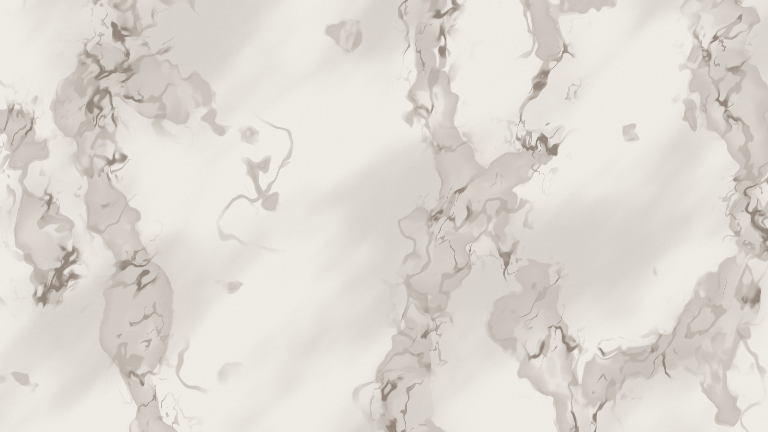
Reproduce this texture procedurally as a Shadertoy shader.

```glsl
// Pale marble slab with smoky grey bands and broken brown veins.
#define PALE   vec3(0.935, 0.923, 0.897)
#define HAZE   vec3(0.845, 0.826, 0.797)
#define GREY   vec3(0.785, 0.754, 0.722)
#define STONE  vec3(0.690, 0.655, 0.615)
#define BROWN  vec3(0.560, 0.505, 0.460)
#define BAND_WIDTH 0.062
#define HALO_WIDTH 0.130
#define WARP       0.055
#define VEIN_SCALE 8.5
#define VEIN_WIDTH 0.070
#define GRAIN      0.008

// Centre lines of the veined bands: start.xy, end.xy in canvas heights.
const int BANDS = 11;
const vec4 bandLines[BANDS] = vec4[BANDS](
    vec4(0.99, 1.02, 1.04, 0.56), vec4(1.04, 0.56, 0.93, -0.02),
    vec4(1.16, 0.54, 1.34, 0.04), vec4(0.98, 0.36, 1.26, 0.67),
    vec4(1.26, 0.67, 1.24, 0.98), vec4(0.27, 1.02, 0.38, 0.74),
    vec4(0.25, 0.88, 0.24, 0.52), vec4(0.24, 0.52, 0.38, 0.02),
    vec4(0.04, 0.72, 0.12, 0.36), vec4(1.38, 0.09, 1.72, 0.32),
    vec4(1.66, 0.98, 1.77, 0.42));

vec2 gradientAt(vec2 cell) {
    float angle = 6.2832 * fract(sin(dot(cell, vec2(127.1, 311.7))) * 43758.5);
    return vec2(cos(angle), sin(angle));
}

float gradientNoise(vec2 p) {
    vec2 i = floor(p), f = p - i;
    vec2 u = f * f * f * (f * (f * 6.0 - 15.0) + 10.0);
    vec2 e = vec2(0.0, 1.0);
    float low  = mix(dot(gradientAt(i), f),
                     dot(gradientAt(i + e.yx), f - e.yx), u.x);
    float high = mix(dot(gradientAt(i + e.xy), f - e.xy),
                     dot(gradientAt(i + e.yy), f - e.yy), u.x);
    return mix(low, high, u.y);
}

float fbm(vec2 p) {
    float sum = 0.0, amplitude = 1.0;
    for (int k = 0; k < 4; k++) {
        sum += amplitude * gradientNoise(p);
        p = mat2(1.6, 1.2, -1.2, 1.6) * p + 7.3;
        amplitude *= 0.5;
    }
    return sum;
}

float segmentDistance(vec2 p, vec2 a, vec2 b) {
    vec2 ab = b - a;
    return length(p - a - ab * clamp(dot(p - a, ab) / dot(ab, ab), 0.0, 1.0));
}

float bandDistance(vec2 p) {
    float d = 10.0;
    for (int k = 0; k < BANDS; k++)
        d = min(d, segmentDistance(p, bandLines[k].xy, bandLines[k].zw));
    return d;
}

// Thin line along the zero crossing of a noise value.
float ridge(float n, float width) {
    return 1.0 - smoothstep(0.4 * width, width, abs(n));
}

void mainImage(out vec4 fragColor, in vec2 fragCoord) {
    vec2 p = fragCoord / iResolution.y;

    // Broad bends plus a fine ragged wobble
    vec2 w = p + WARP * vec2(fbm(p * 3.5), fbm(p * 3.5 + 17.0));
    w += 0.009 * vec2(gradientNoise(p * 34.0), gradientNoise(p * 34.0 + 41.0));

    float d = bandDistance(w);
    float core = exp(-d * d / (BAND_WIDTH * BAND_WIDTH));
    float halo = exp(-d / HALO_WIDTH);

    // Diagonal smoky clouds
    vec2 smear = vec2(p.x + p.y, 2.4 * (p.y - p.x));
    float cloud = smoothstep(-0.1, 0.65, fbm(smear * 1.1 + 3.0) + 0.45 * halo);

    // Grey patches: crisp at the rim, fading inward, broken by pale islands
    float edge = fbm(w * 4.5 + 9.0) + 0.75 * core - 0.45;
    float island = smoothstep(0.1, 0.3, fbm(w * vec2(9.0, 7.0) + 23.0));
    float patchTone = smoothstep(0.0, 0.05, edge)
                    * mix(0.9, 0.4, smoothstep(0.0, 0.6, edge));
    patchTone *= 1.0 - 0.7 * island;
    float rim = ridge(edge, 0.06) * smoothstep(-0.2, 0.4, fbm(p * 9.0 + 5.0));

    // Vein network, leaning with the bands
    vec2 v = vec2(w.x - 0.25 * w.y, 0.7 * w.y) * VEIN_SCALE;
    float network = fbm(v + 31.0);
    float fleck = smoothstep(-0.05, 0.2, fbm(p * 7.0 + 53.0))
                * smoothstep(-0.35, 0.0, fbm(w * 26.0 + 11.0));
    float greyVein = ridge(network, 1.5 * VEIN_WIDTH) * smoothstep(0.15, 0.8, core);
    float brownVein = ridge(network, VEIN_WIDTH) * fleck * smoothstep(0.2, 0.6, core);
    float sideVein = ridge(fbm(v * 1.7 + 71.0), VEIN_WIDTH) * core * fleck;

    // Faint hairlines wandering across the clear areas
    float hairline = ridge(fbm(w * 1.7 + 83.0), 0.025)
                   * smoothstep(0.0, 0.5, fbm(p * 4.0 + 61.0));

    vec3 color = mix(PALE, HAZE, cloud);
    color = mix(color, GREY, patchTone);
    color = mix(color, STONE, 0.55 * max(max(rim, greyVein), hairline));
    color = mix(color, BROWN, max(0.9 * brownVein, 0.65 * sideVein));
    color += GRAIN * gradientNoise(p * 130.0);
    fragColor = vec4(color, 1.0);
}
```
